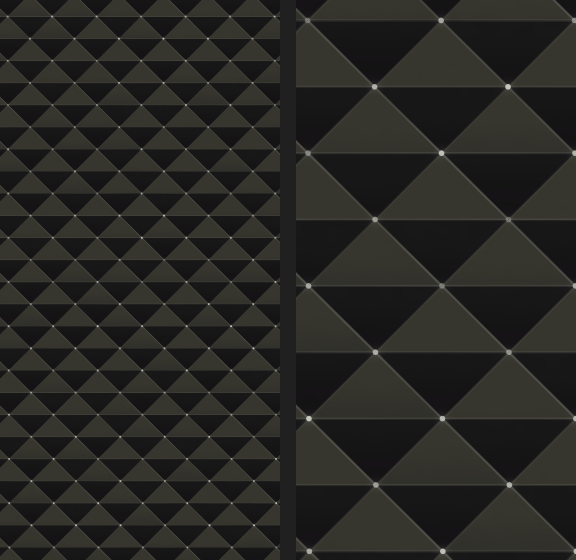
Left, the full canvas; right, a detail of the centre.
A WebGL 1 fragment shader for this pattern:

```glsl
precision highp float;
// Staggered rows of olive triangles over near-black inverted triangles.
// Each row is a half-shifted repeat; thin worn seams and pale studs
// follow the lattice, with hashed variation of tone and stud strength.

uniform vec2 u_resolution;

const float CELL_WIDTH = 0.1589;    // in canvas widths
const float ROW_HEIGHT = 0.0790;
const vec2 FIRST_APEX = vec2(0.107, 0.138);
const float DRIFT = 0.0033;         // sideways lean of the columns

const vec3 OLIVE = vec3(0.212, 0.210, 0.180);
const vec3 OLIVE_DIM = vec3(0.190, 0.188, 0.168);
const vec3 BLACK_WARM = vec3(0.080, 0.073, 0.080);
const vec3 BLACK_SOFT = vec3(0.092, 0.092, 0.092);
const vec3 SEAM = vec3(0.40, 0.40, 0.37);
const vec3 STUD = vec3(0.80, 0.81, 0.77);

float hash(vec2 p) {
  return fract(sin(dot(p, vec2(127.1, 311.7))) * 43758.5453);
}

// Smooth value noise for gentle wear.
float noise(vec2 p) {
  vec2 cell = floor(p);
  vec2 f = fract(p);
  f = f * f * (3.0 - 2.0 * f);
  float low = mix(hash(cell), hash(cell + vec2(1.0, 0.0)), f.x);
  float high = mix(hash(cell + vec2(0.0, 1.0)), hash(cell + 1.0), f.x);
  return mix(low, high, f.y);
}

// Coverage of a line or disc whose half width is r, at distance d.
float cover(float d, float r, float px) {
  return clamp((r - d) / px + 0.5, 0.0, 1.0);
}

// Column coordinate with every other row shifted by half a cell.
float staggered(float x, float row) {
  return x + 0.5 * mod(row, 2.0);
}

// Stud at the nearest lattice vertex on one row line.
float stud(vec2 q, float row, float px) {
  float x = staggered(q.x, row);
  float column = floor(x + 0.5);
  float d = length(vec2(x - column, 0.5 * (q.y - row)));
  float strength = mix(0.5, 1.0, hash(vec2(column, row) + 3.7));
  strength *= mix(0.6, 1.0, hash(vec2(row, 9.1)));
  return strength * (cover(d, 0.021, px) + 0.12 * exp(-d * d * 500.0));
}

// Seams: right slopes catch light, left slopes stay faint.
float seams(float u, float t, float wear, float px) {
  float slope = abs(0.5 * t - abs(u)) * 0.7071;
  float level = 0.5 * min(t, 1.0 - t);
  float side = u > 0.0 ? 0.62 : 0.22;
  float diagonal = side * cover(slope, 0.008, px);
  float horizontal = 0.30 * cover(level, 0.008, px);
  return max(diagonal, horizontal) * mix(0.6, 1.1, wear);
}

// Fill of the two triangle kinds within one row.
vec3 triangles(float x, float row, float t, float px) {
  float u = fract(x + 0.5) - 0.5;
  float inside = cover((abs(u) - 0.5 * t) * 0.7071, 0.0, px);
  float oliveTone = hash(vec2(floor(x + 0.5), row));
  float blackTone = hash(vec2(floor(x), row) + 17.3);
  vec3 olive = mix(OLIVE, OLIVE_DIM, smoothstep(0.6, 1.0, 0.5 * oliveTone + 0.5 * t));
  vec3 black = mix(BLACK_SOFT, BLACK_WARM, smoothstep(0.2, 0.8, 0.3 * blackTone + 0.7 * t));
  return mix(black, olive, inside);
}

void main() {
  // Lattice coordinates, rows counted downward from the top.
  vec2 p = gl_FragCoord.xy / u_resolution.x;
  p.y = u_resolution.y / u_resolution.x - p.y;
  vec2 q = p - FIRST_APEX;
  q.x -= DRIFT * q.y;
  q /= vec2(CELL_WIDTH, ROW_HEIGHT);
  float px = 1.0 / (u_resolution.x * CELL_WIDTH);

  float row = floor(q.y);
  float t = q.y - row;
  float x = staggered(q.x, row);
  float u = fract(x + 0.5) - 0.5;
  float wear = noise(q * vec2(1.7, 1.1));

  // Fill, seams, then studs on the row lines above and below.
  vec3 color = triangles(x, row, t, px);
  color *= 0.99 + 0.02 * noise(q * vec2(12.0, 6.0));
  color = mix(color, SEAM, seams(u, t, wear, px));
  float studs = max(stud(q, row, px), stud(q, row + 1.0, px));
  color = mix(color, STUD, clamp(studs, 0.0, 1.0));
  gl_FragColor = vec4(color, 1.0);
}
```
